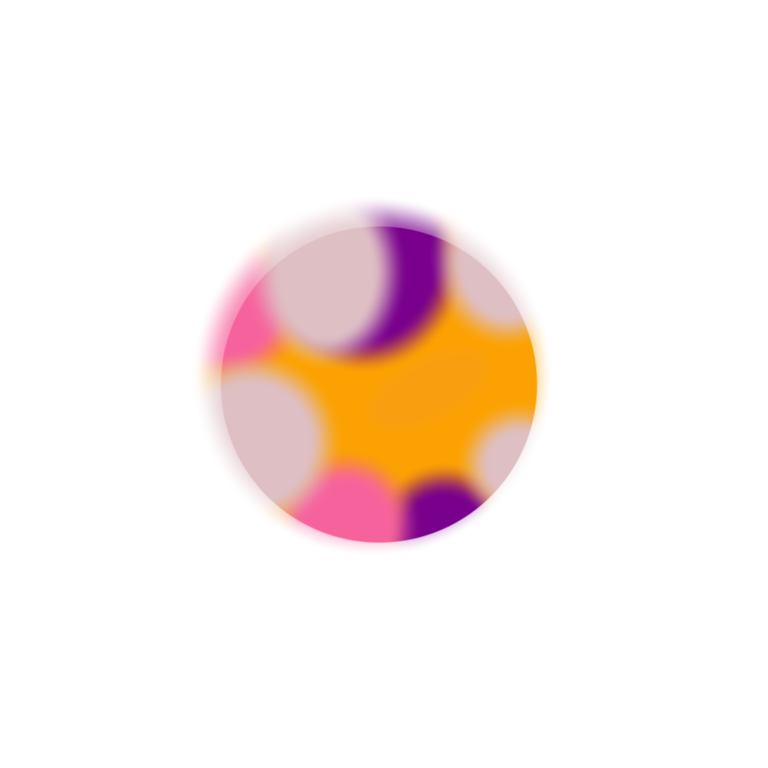
A Shadertoy shader for this background:

```glsl
// A glossy disc of soft orange, pink, purple and mauve blobs with a blurred halo on white.

#define DISC_CENTER vec2(0.4935, 0.4993)
#define DISC_RADIUS 0.2058
#define HALO_CENTER vec2(0.485, 0.510)
#define HALO_INNER 0.188
#define HALO_OUTER 0.236
#define HALO_STRENGTH 0.75
#define BLOB_BLUR 0.024
#define ORANGE vec3(0.985, 0.633, 0.005)
#define AMBER vec3(0.975, 0.625, 0.060)
#define PINK vec3(0.965, 0.390, 0.610)
#define PURPLE vec3(0.470, 0.000, 0.550)
#define MAUVE vec3(0.870, 0.748, 0.770)

// Approximate signed distance to an axis-aligned ellipse.
float ellipseDistance(vec2 p, vec2 radii) {
    float k = length(p / radii);
    return k * (k - 1.0) / max(length(p / (radii * radii)), 1e-4);
}

// Paints one blurred blob over the colour below it.
void paintBlob(inout vec3 color, vec2 p, vec2 center, vec2 radii, vec3 tint) {
    float d = ellipseDistance(p - center, radii);
    color = mix(color, tint, 1.0 - smoothstep(-BLOB_BLUR, BLOB_BLUR, d));
}

// Layered blobs, from back to front.
vec3 blobField(vec2 p) {
    vec3 color = ORANGE;

    // Faint tilted amber core
    vec2 q = mat2(0.89, -0.45, 0.45, 0.89) * (p - vec2(0.558, 0.492));
    color = mix(color, AMBER, 1.0 - smoothstep(-0.012, 0.012, ellipseDistance(q, vec2(0.085, 0.040))));

    // Upper side
    paintBlob(color, p, vec2(0.473, 0.667), vec2(0.115, 0.130), PURPLE);
    paintBlob(color, p, vec2(0.661, 0.664), vec2(0.081, 0.095), MAUVE);
    paintBlob(color, p, vec2(0.293, 0.603), vec2(0.086), PINK);
    paintBlob(color, p, vec2(0.425, 0.646), vec2(0.083, 0.107), MAUVE);

    // Lower side
    paintBlob(color, p, vec2(0.579, 0.303), vec2(0.073), PURPLE);
    paintBlob(color, p, vec2(0.677, 0.395), vec2(0.061), MAUVE);
    paintBlob(color, p, vec2(0.449, 0.316), vec2(0.078), PINK);
    paintBlob(color, p, vec2(0.326, 0.423), vec2(0.098), MAUVE);
    return color;
}

void mainImage(out vec4 fragColor, in vec2 fragCoord) {
    // Square units, centred on the canvas
    float side = min(iResolution.x, iResolution.y);
    vec2 p = (fragCoord - 0.5 * iResolution.xy) / side + 0.5;
    vec3 blobs = blobField(p);

    // Halo fading into white
    float halo = 1.0 - smoothstep(HALO_INNER, HALO_OUTER, length(p - HALO_CENTER));
    vec3 color = mix(vec3(1.0), blobs, HALO_STRENGTH * halo);

    // Disc with a smooth rim
    float rim = max(1.0 / side, 0.0015);
    float disc = 1.0 - smoothstep(-rim, rim, length(p - DISC_CENTER) - DISC_RADIUS);
    fragColor = vec4(mix(color, blobs, disc), 1.0);
}
```
